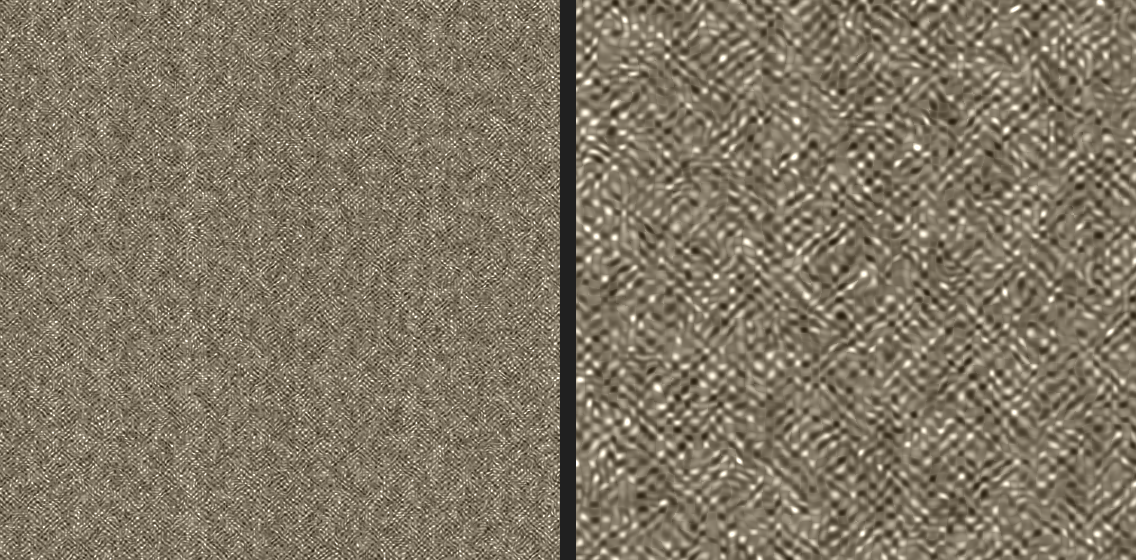
Left: the whole. Right: its middle third, enlarged.
Reproduce this texture procedurally as a Shadertoy shader.

```glsl
// Fine greige cloth: a plain weave of about 184 by 208 threads, built from crossed sines.
// Layered sines nudge the threads and let short diagonals lean either way; hashed
// crossings, ribs and broken streaks along each thread give the yarn its uneven tone.

const float PI = 3.14159265;

float hash(vec2 p) {
    vec3 q = fract(vec3(p.xyx) * 0.1031);
    q += dot(q, q.yzx + 33.33);
    return fract((q.x + q.y) * q.z);
}

// Layered, turned sines: smooth irregular field, roughly -0.7 to 0.7
float drift(vec2 p) {
    float sum = 0.0;
    for (int i = 0; i < 4; i++) {
        sum += sin(p.x + 1.7 * sin(p.y));
        p = mat2(0.8, -0.6, 0.6, 0.8) * p * 1.6 + 2.3;
    }
    return sum * 0.25;
}

// Uneven tone along one thread, with its own phase and speed
float yarnStreak(float id, float along, float seed) {
    float phase = 2.0 * PI * hash(vec2(id, seed));
    float speed = 0.7 + 0.6 * hash(vec2(id, seed + 9.0));
    float slub = sin(along * 67.0 * speed + phase)
               + sin(along * 131.0 * speed + phase * 3.0)
               + sin(along * 239.0 * speed + phase * 5.0);
    return slub * 0.45 + 0.8 * (hash(vec2(id, seed + 17.0)) - 0.5);
}

void mainImage(out vec4 fragColor, in vec2 fragCoord) {
    vec2 uv = fragCoord / iResolution.y;

    // Thread coordinates: nearly straight yarns with a short wander
    vec2 wander = vec2(drift(uv * vec2(47.0, 61.0)), drift(uv * vec2(58.0, 43.0) + 11.0));
    vec2 thread = uv * vec2(184.0, 208.0) + 0.55 * wander;
    vec2 crossing = floor(thread);
    vec2 wave = sin(PI * thread);
    vec2 slope = cos(PI * thread);
    vec2 bump = abs(wave);

    // Over and under checker, pulled into short diagonals
    float lean = 0.85 * drift(uv * vec2(83.0, 51.0) + 5.0);
    float weave = wave.x * wave.y + lean * slope.x * slope.y;
    float contrast = 0.19 + 0.06 * drift(uv * 31.0 + 23.0);
    float grain = hash(crossing + 3.0);
    float tone = contrast * weave * (0.5 + hash(crossing + 41.0));
    tone += 0.3 * (grain - 0.5) * bump.x * bump.y;

    // Ribs where one thread direction lies on top
    float rib = drift(uv * vec2(37.0, 45.0) + 31.0);
    tone -= 0.08 * max(rib, 0.0) * cos(2.0 * PI * thread.y);
    tone -= 0.08 * max(-rib, 0.0) * cos(2.0 * PI * thread.x);

    // Broken streaks along warp and weft, then small soft patches
    tone += 0.085 * yarnStreak(crossing.x, uv.y, 2.0) * bump.x;
    tone += 0.06 * yarnStreak(crossing.y, uv.x, 5.0) * bump.y;
    tone += 0.026 * yarnStreak(floor(thread.x * 0.5), uv.y, 8.0);
    tone += 0.05 * drift(uv * vec2(97.0, 41.0) + 7.0);

    // Lift the highlights and compress the shadows
    tone += 0.6 * tone * tone;

    vec3 greige = vec3(0.503, 0.463, 0.391);
    vec3 color = greige + tone * vec3(1.0, 1.0, 0.98);
    fragColor = vec4(clamp(color, 0.0, 1.0), 1.0);
}
```
